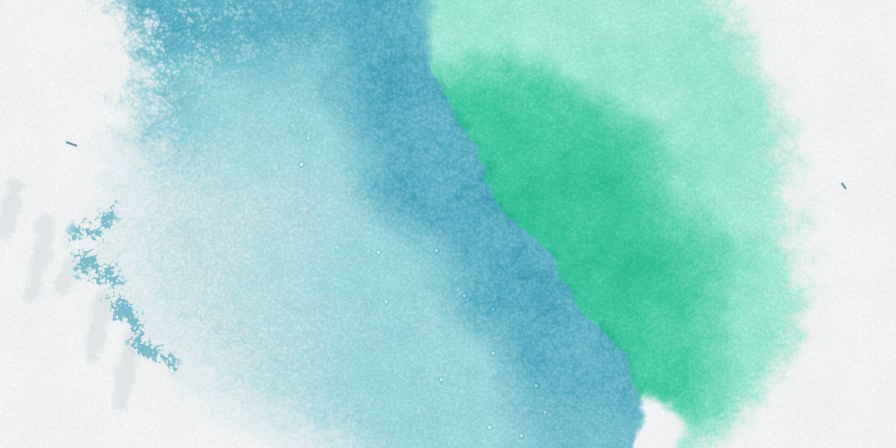
This background is drawn by a WebGL 2 fragment shader. Its source:

```glsl
#version 300 es
precision highp float;
// Watercolour washes of blue and green meeting along a diagonal seam on white paper.

#define GRAIN_SCALE 96.0
#define TOOTH_SCALE 135.0
#define GRAIN_DEPTH 0.34
#define PAPER_TOOTH 0.03
#define PAINT_TOOTH 0.075
#define EDGE_WOBBLE 0.04
#define SEAM_SOFTNESS 0.006
#define BUBBLE_SCALE 17.0

uniform vec2 u_resolution;
out vec4 outColor;

const vec3 PAPER = vec3(0.94, 0.945, 0.945);
const vec3 SMUDGE = vec3(0.82, 0.86, 0.87);
const vec3 PALE_BLUE = vec3(0.76, 0.88, 0.895);
const vec3 LIGHT_BLUE = vec3(0.60, 0.835, 0.86);
const vec3 DEEP_BLUE = vec3(0.32, 0.66, 0.745);
const vec3 LIGHT_GREEN = vec3(0.62, 0.90, 0.82);
const vec3 MID_GREEN = vec3(0.33, 0.82, 0.68);
const vec3 DEEP_GREEN = vec3(0.21, 0.76, 0.59);

vec2 hash2(vec2 cell) {
  return fract(sin(vec2(dot(cell, vec2(127.1, 311.7)), dot(cell, vec2(269.5, 183.3)))) * 43758.5);
}

// Distance to the nearest scattered point, centred near zero.
float cellular(vec2 p) {
  vec2 cell = floor(p), f = fract(p);
  float nearest = 2.0;
  for (int j = -1; j <= 1; j++)
    for (int i = -1; i <= 1; i++) {
      vec2 o = vec2(i, j);
      nearest = min(nearest, length(o + hash2(cell + o) - f));
    }
  return nearest - 0.45;
}

// Layered, rotated sines that bend one another.
float waves(vec2 p) {
  float sum = 0.0, amp = 0.7;
  for (int i = 0; i < 5; i++) {
    p = mat2(0.8, 0.6, -0.6, 0.8) * p * 1.7 + 1.3 + sum;
    sum += amp * sin(p.x) * sin(p.y + 0.7 * sin(p.x * 0.6));
    amp *= 0.62;
  }
  return sum;
}

float segment(vec2 p, vec2 a, vec2 b) {
  vec2 ab = b - a;
  return length(p - a - ab * clamp(dot(p - a, ab) / dot(ab, ab), 0.0, 1.0));
}

// Outlines of the washes: x as a function of height.
float seamX(float y) {
  float notch = 0.045 * exp(-pow((y - 0.54) / 0.08, 2.0)) + 0.03 * exp(-pow((y - 0.34) / 0.09, 2.0));
  return 0.95 + 0.48 * smoothstep(0.95, 0.05, y) - notch;
}
float leftX(float y) {
  float d = y - 0.47;
  return 0.185 + (d < 0.0 ? 2.0 * d * d : 0.09 * sin(d * 5.0));
}
float rightX(float y) {
  float d = y - 0.43;
  return 1.835 - d * d * (1.0 - 0.75 * d);
}

void main() {
  vec2 p = gl_FragCoord.xy / u_resolution.y;
  float broad = waves(p * 5.0);
  float medium = waves(p * 11.0 + 7.0);
  float fine = waves(p * 27.0 + 4.0);
  vec2 q = p + 0.006 * vec2(fine, medium);
  float speck = cellular(q * GRAIN_SCALE);
  float tooth = cellular(p * TOOTH_SCALE + 3.0);
  float grain = speck + 0.7 * cellular(q * GRAIN_SCALE * 0.43) + 0.3 * fine + 0.2 * medium;
  float wobble = EDGE_WOBBLE * (broad + 0.4 * fine);

  vec3 paper = PAPER + PAPER_TOOTH * (tooth + 0.5 * speck + 0.2 * medium);

  // Grey brush strokes at the left
  for (int i = 0; i < 5; i++) {
    float k = float(i);
    vec2 top = vec2(0.035 + 0.065 * k, 0.58 - 0.085 * k);
    float d = segment(p, top, top - vec2(0.025, 0.10 + 0.06 * sin(k * 2.2))) + 0.006 * fine;
    paper = mix(paper, SMUDGE, 0.5 * smoothstep(0.028, 0.010, d + 0.008 * grain));
  }

  // Blue wash, deep along the seam and the top
  float scallop = 0.022 * cellular(p * 13.0) + 0.008 * cellular(p * 34.0);
  float fromSeam = p.x - seamX(p.y) - 0.005 * fine - 0.006 * broad + scallop;
  float fromLeft = p.x - leftX(p.y) + wobble;
  float fade = mix(0.32, 0.12, smoothstep(0.48, 0.85, p.y));
  float cover = smoothstep(-0.06, fade, fromLeft + 0.06 * grain);
  cover = max(cover, 0.3 * smoothstep(-0.05, 0.04, fromLeft + 0.02 * grain));
  float band = smoothstep(-0.36, -0.15, fromSeam + wobble) * mix(0.6, 1.0, smoothstep(0.0, 0.25, p.y));
  float topBand = 0.72 * smoothstep(0.74, 0.94, p.y + wobble);
  float shoulder = 0.35 * smoothstep(0.55, 0.32, p.x) * smoothstep(0.55, 0.78, p.y);
  float deep = max(band * 0.86, max(topBand, shoulder)) + 0.09 * medium;
  float pale = smoothstep(0.95, 0.45, p.x + wobble) * smoothstep(0.78, 0.5, p.y);
  vec3 blue = mix(LIGHT_BLUE, PALE_BLUE, clamp(pale + 0.2 * broad + 0.3 * medium - 0.3 * grain, 0.0, 1.2));
  blue = mix(blue, DEEP_BLUE, clamp(deep + GRAIN_DEPTH * grain * (0.2 + deep), 0.0, 1.2));
  // Bare paper grains show through the upper left
  float bare = smoothstep(0.75, 0.95, p.y + 0.3 * (0.6 - p.x)) * smoothstep(0.85, 0.25, p.x);
  blue = mix(blue, PAPER, 0.45 * bare * smoothstep(0.1, 0.5, -grain));
  blue += PAINT_TOOTH * (tooth + 0.3 * fine) * vec3(1.2, 0.8, 0.7);
  vec3 left = mix(paper, blue, cover);

  // Speckled crust of dried pigment on the left rim
  float rim = exp(-pow((p.x - leftX(p.y) - 0.02 + 0.4 * wobble) / 0.05, 2.0));
  rim *= smoothstep(0.14, 0.20, p.y) * smoothstep(0.62, 0.50, p.y);
  float flakes = smoothstep(0.0, 0.4, 0.6 * speck + 0.45 * fine + 0.4 * tooth + 0.5 * rim - 0.3);
  left = mix(left, DEEP_BLUE, 0.7 * flakes * smoothstep(0.1, 0.7, rim));

  // Green wash with a dense heart beside the seam
  float width = 0.20 + 0.19 * smoothstep(0.9, 0.7, p.y) - 0.20 * smoothstep(0.5, 0.1, p.y);
  float dense = smoothstep(1.35, 0.6, (fromSeam + wobble) / width);
  dense *= smoothstep(0.91, 0.77, p.y + wobble) * smoothstep(0.02, 0.13, p.y + wobble);
  float heart = exp(-9.0 * dot(p - vec2(1.28, 0.47), p - vec2(1.28, 0.47)));
  float mottle = 0.10 * broad + 0.11 * medium + 0.18 * grain;
  vec3 green = mix(LIGHT_GREEN, MID_GREEN, dense + mottle * (0.7 + 0.3 * dense));
  green = mix(green, DEEP_GREEN, clamp(dense * (heart + 1.6 * mottle), 0.0, 1.1));
  green += PAINT_TOOTH * (tooth + 0.3 * fine) * vec3(1.1, 0.6, 0.9);
  float greenCover = smoothstep(-0.03, 0.11, rightX(p.y) - p.x + wobble + 0.03 * grain);
  greenCover *= smoothstep(0.045, 0.075, length((p - vec2(1.465, 0.035)) * vec2(1.0, 0.75)) + 0.5 * wobble);
  vec3 right = mix(paper, green, greenCover);

  // The seam, crisp in the middle and feathered at the top
  float feather = SEAM_SOFTNESS * (1.0 + smoothstep(0.0, 0.7, medium) + 4.0 * smoothstep(0.82, 1.0, p.y));
  vec3 color = mix(left, right, smoothstep(-feather, feather, fromSeam + 0.3 * feather * grain));
  float stain = smoothstep(-0.3, 0.5, broad + fine) * smoothstep(0.1, 0.2, p.y) * smoothstep(0.95, 0.8, p.y);
  color -= 0.06 * stain * exp(-abs(fromSeam - 0.005) / 0.009);

  // Tiny bubbles scattered through the light blue
  vec2 cell = floor(p * BUBBLE_SCALE), seed = hash2(cell);
  float ring = length(fract(p * BUBBLE_SCALE) - 0.2 - 0.6 * seed);
  float zone = step(0.72, hash2(cell + 9.0).x) * smoothstep(-0.5, -0.4, fromSeam) * smoothstep(-0.15, -0.25, fromSeam);
  zone *= smoothstep(0.75, 0.65, p.y);
  color += zone * (0.13 * smoothstep(0.08, 0.03, ring) - 0.06 * smoothstep(0.05, 0.0, abs(ring - 0.10)));

  // Stray fibres on the paper
  float fibre = min(segment(p, vec2(0.15, 0.682), vec2(0.17, 0.675)), segment(p, vec2(1.88, 0.59), vec2(1.887, 0.58)));
  color = mix(color, DEEP_BLUE * 0.7, 0.7 * smoothstep(0.004, 0.001, fibre));

  outColor = vec4(clamp(color, 0.0, 1.0), 1.0);
}
```
